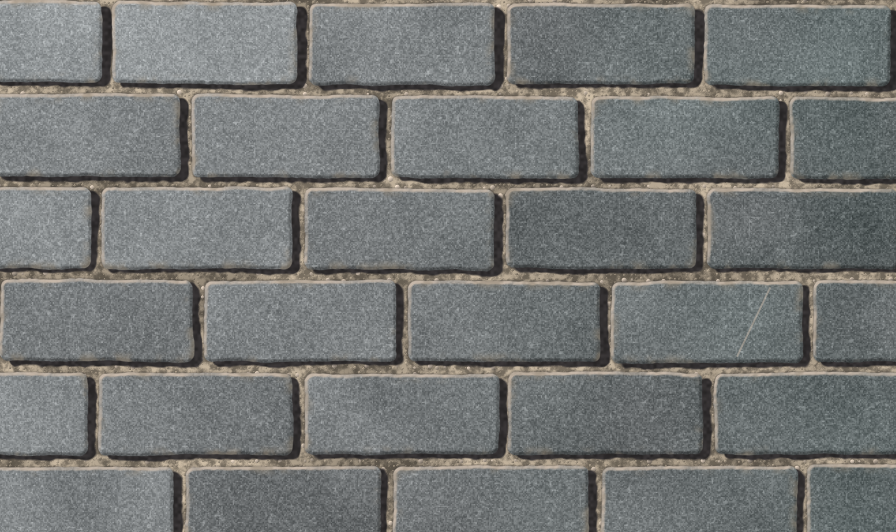
Give the GLSL for this texture, as a Shadertoy shader.

```glsl
// Draws worn grey paving setts in a running bond with sandy, sunlit joints.
// Lengths are fractions of the canvas height, y runs downwards.

const float ROW_PITCH = 0.174;
const float JOINT = 0.021;
const float CORNER = 0.015;
const vec2 SHADOW_CAST = vec2(0.0135, 0.0075);
const vec2 TO_LIGHT = vec2(-0.6, -0.8);

const vec3 STONE = vec3(0.447, 0.461, 0.466);
const vec3 DUST = vec3(0.57, 0.525, 0.46);
const vec3 SUNLIT = vec3(0.79, 0.73, 0.67);
const vec3 SHADE = vec3(0.175, 0.165, 0.17);

// First joint of each course
const float FIRST_JOINT[6] = float[6](0.200, 0.351, 0.182, 0.373, 0.175, 0.338);

float hash(vec2 p) {
    vec3 h = fract(vec3(p.xyx) * 0.1031);
    h += dot(h, h.yzx + 33.33);
    return fract((h.x + h.y) * h.z);
}

float noise(vec2 p) {
    vec2 cell = floor(p), f = fract(p);
    f = f * f * (3.0 - 2.0 * f);
    return mix(mix(hash(cell), hash(cell + vec2(1, 0)), f.x),
               mix(hash(cell + vec2(0, 1)), hash(cell + vec2(1, 1)), f.x), f.y);
}

float fbm(vec2 p) {
    float sum = 0.0, weight = 0.5;
    for (int i = 0; i < 4; i++) {
        sum += weight * noise(p);
        p = mat2(1.6, 1.2, -1.2, 1.6) * p + 17.3;
        weight *= 0.5;
    }
    return sum / 0.9375;
}

// Courses tilt slightly towards the top of the pavement
vec2 layCourses(vec2 p) {
    return p - vec2(0.0, 0.009 * (0.7 - p.y) * (p.x - 0.84));
}

// Signed distance to the nearest sett, with its column and row
float settDistance(vec2 p, out vec2 id) {
    p = layCourses(p);
    float row = floor((p.y + 0.005) / ROW_PITCH);
    float pitch = 0.371 + 0.0038 * row;
    float along = (p.x - FIRST_JOINT[clamp(int(row), 0, 5)]) / pitch;
    id = vec2(floor(along), row);

    vec2 local = vec2((fract(along) - 0.5) * pitch,
                      p.y + 0.005 - (row + 0.5) * ROW_PITCH);
    vec2 jitter = vec2(hash(id + 11.0), hash(id + 37.0)) - 0.5;
    local += jitter * vec2(0.004, 0.003);
    local.y += local.x * (hash(id + 53.0) - 0.5) * 0.012;

    // Uneven, chipped outline
    float wobble = (noise(p * 20.0 + id * 7.0) - 0.5) * 0.004
                 + (noise(p * 120.0) - 0.5) * 0.0016;
    vec2 halfSize = 0.5 * (vec2(pitch, ROW_PITCH) - JOINT) + jitter.yx * 0.002;
    vec2 q = abs(local) - halfSize + CORNER;
    return length(max(q, 0.0)) + min(max(q.x, q.y), 0.0) - CORNER + wobble;
}

// Scattered grit: x is coverage, y is brightness
vec2 pebbles(vec2 p, float density, float presence) {
    vec2 cell = floor(p * density), f = fract(p * density);
    vec2 centre = 0.35 + 0.3 * vec2(hash(cell + 3.0), hash(cell + 8.0));
    float radius = 0.2 + 0.22 * hash(cell + 21.0);
    vec2 d = f - centre;
    float cover = smoothstep(radius, radius - 0.15, length(d))
                * step(1.0 - presence, hash(cell + 5.0));
    return vec2(cover, 0.75 + 0.35 * hash(cell) + dot(d, TO_LIGHT) * 1.1);
}

float segmentDistance(vec2 p, vec2 a, vec2 b) {
    vec2 ab = b - a;
    return length(p - a - ab * clamp(dot(p - a, ab) / dot(ab, ab), 0.0, 1.0));
}

vec3 jointColor(vec2 p, float shadow) {
    float lumps = smoothstep(0.25, 0.75, fbm(p * 100.0));
    vec3 sand = mix(DUST * 0.72, DUST * 1.2, lumps) * (0.8 + 0.4 * noise(p * 9.0));
    vec2 fine = pebbles(p, 125.0, 0.5);
    vec2 coarse = pebbles(p + 4.7, 68.0, 0.14);
    sand = mix(sand, DUST * 1.1 * fine.y, fine.x * 0.6);
    sand = mix(sand, SUNLIT * coarse.y, coarse.x * 0.8);
    return mix(sand, SHADE * (0.75 + 0.5 * noise(p * 160.0)), shadow * 0.96);
}

vec3 settColor(vec2 p, vec2 id, float d, vec2 normal) {
    // Light falls off from the upper left; each sett has its own tone
    float tone = 1.27 - 0.21 * p.x - 0.17 * p.y + 0.08 * p.x * p.y;
    tone += (hash(id + 71.0) - 0.5) * 0.17;
    vec3 color = STONE * tone;
    color *= mix(vec3(1.0), vec3(0.94, 1.01, 1.0), smoothstep(0.6, 1.7, p.x) * noise(p * 5.0));

    // Mottling, grain and pale mineral flecks
    color += (fbm(p * 7.0 + id * 5.0) - 0.5) * 0.13;
    color += (noise(p * 190.0) - 0.5) * 0.07 + (noise(p * 390.0) - 0.5) * 0.15;
    color += smoothstep(0.72, 0.95, noise(p * 230.0 + 40.0)) * 0.09 - 0.008;

    // Narrow rim: dusty and bright to the light, dark away from it
    float facing = dot(normal, TO_LIGHT);
    float rim = smoothstep(-0.0085, -0.003, d);
    float wear = 0.5 + 0.8 * noise(p * 30.0);
    color = mix(color, SUNLIT, min(rim * max(facing, 0.0) * wear * 1.2, 0.95));
    color *= 1.0 - 0.4 * rim * max(-facing, 0.0);
    return mix(color, DUST, smoothstep(-0.022, 0.0, d) * smoothstep(0.5, 0.8, fbm(p * 30.0)) * 0.6);
}

void mainImage(out vec4 fragColor, in vec2 fragCoord) {
    vec2 p = fragCoord / iResolution.y;
    p.y = 1.0 - p.y;
    float soft = max(0.0012, 0.8 / iResolution.y);

    vec2 id, other;
    float d = settDistance(p, id);
    float e = 0.002;
    vec2 slope = vec2(settDistance(p + vec2(e, 0), other) - settDistance(p - vec2(e, 0), other),
                      settDistance(p + vec2(0, e), other) - settDistance(p - vec2(0, e), other));
    vec2 normal = slope / max(length(slope), 1e-4);

    // Cast shadow, longer where the sand lies deep, as along the top courses
    float depth = 0.7 + 0.6 * noise(p * 6.0 + 2.0) + 0.35 * smoothstep(0.25, 0.0, p.y);
    float ragged = (noise(p * 75.0) - 0.5) * 0.004;
    float shadow = smoothstep(0.003, -0.002, settDistance(p - SHADOW_CAST * depth, other) + ragged);
    shadow = max(shadow, 0.25 * smoothstep(0.004, 0.0, d));
    vec3 color = mix(settColor(p, id, d, normal), jointColor(p, shadow), smoothstep(-soft, soft, d));

    // One long scratch
    float scratch = segmentDistance(p, vec2(1.447, 0.542), vec2(1.386, 0.669));
    color = mix(color, SUNLIT, 0.5 * (1.0 - smoothstep(0.0005, 0.0015 + soft, scratch)));

    fragColor = vec4(clamp(color, 0.0, 1.0), 1.0);
}
```
